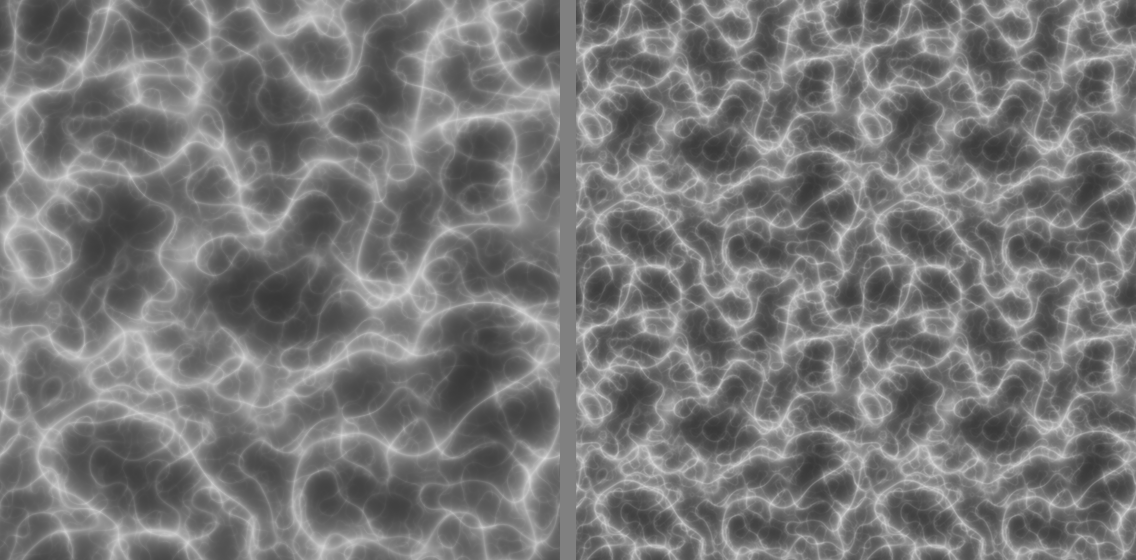
Left: one tile. Right: repeated 2 by 2.
Reproduce this texture procedurally as a WebGL 2 fragment shader.

```glsl
#version 300 es
precision highp float;
precision highp int;
// Glowing grey web of veins around soft dark pockets.
// Octaves of wrapping gradient noise are folded into ridges at their zero
// crossings; each octave is dimmed where the coarser ones are dark.

uniform vec2 u_resolution;
out vec4 fragColor;

const int OCTAVES = 5;
const float BASE_PERIOD = 6.0;
const float BASE_AMPLITUDE = 0.8;
const float AMBIENT = 0.19;
const float EXPOSURE = 1.0;
const float TAU = 6.2831853;

// Two random values in 0..1 for a lattice cell
vec2 hash2(vec2 cell, float seed) {
  uvec3 h = uvec3(cell, seed) * uvec3(1597u, 3571u, 9349u);
  uint n = (h.x ^ (h.y << 8) ^ (h.z << 16)) + h.x * h.y + h.z;
  n = (n ^ (n >> 15)) * 739397u;
  n = (n ^ (n >> 13)) * 277803u;
  n ^= n >> 16;
  uint m = (n ^ (n >> 11)) * 668265u;
  m ^= m >> 15;
  return vec2(n & 65535u, m & 65535u) / 65535.0;
}

// Sloped plane through one lattice corner; the lift keeps corners off zero
float cornerValue(vec2 corner, vec2 toPoint, float period, float seed) {
  vec2 h = hash2(mod(corner, period), seed);
  float angle = TAU * h.x;
  float lift = 0.25 * (2.0 * h.y - 1.0);
  return dot(vec2(cos(angle), sin(angle)), toPoint) + lift;
}

// Gradient noise that repeats every period cells
float gradientNoise(vec2 p, float period, float seed) {
  vec2 cell = floor(p);
  vec2 f = p - cell;
  vec2 fade = f * f * f * (f * (f * 6.0 - 15.0) + 10.0);
  vec2 e = vec2(1.0, 0.0);
  float a = cornerValue(cell, f, period, seed);
  float b = cornerValue(cell + e.xy, f - e.xy, period, seed);
  float c = cornerValue(cell + e.yx, f - e.yx, period, seed);
  float d = cornerValue(cell + e.xx, f - e.xx, period, seed);
  return mix(mix(a, b, fade.x), mix(c, d, fade.x), fade.y);
}

// Distance from zero, rounded over the width of a pixel
float softAbs(float x, float width) {
  return sqrt(x * x + width * width);
}

// Sum of ridged octaves, each weighted by the glow of those before it
float veinWeb(vec2 uv, float pixel) {
  float weight = 0.8 + 0.5 * gradientNoise(uv * 5.0 + 0.37, 5.0, 11.0);
  float period = BASE_PERIOD;
  float amplitude = BASE_AMPLITUDE;
  float gain = 0.75;
  float sharpness = 34.0;
  float total = 0.0;
  for (int i = 0; i < OCTAVES; i++) {
    float octave = float(i);
    vec2 shift = vec2(0.31, 0.73) * (octave + 1.0);
    float n = gradientNoise(uv * period + shift, period, octave + 23.0);
    float fromVein = softAbs(n, 0.35 * period * pixel);
    float glow = exp(-3.2 * fromVein);
    float core = exp(-sharpness * fromVein);
    total += amplitude * weight * (0.5 * glow + 0.6 * core);
    weight = clamp(weight * (0.15 + 1.2 * glow), 0.0, 1.0);
    period *= 2.0;
    amplitude *= gain;
    gain = 0.5;
    sharpness *= 0.75;
  }
  return total;
}

void main() {
  vec2 uv = gl_FragCoord.xy / u_resolution;
  float pixel = 1.0 / min(u_resolution.x, u_resolution.y);
  // Exponential exposure keeps the brightest crossings from clipping
  float light = AMBIENT + veinWeb(uv, pixel);
  float grey = 1.0 - exp(-EXPOSURE * light);
  fragColor = vec4(vec3(grey), 1.0);
}
```
